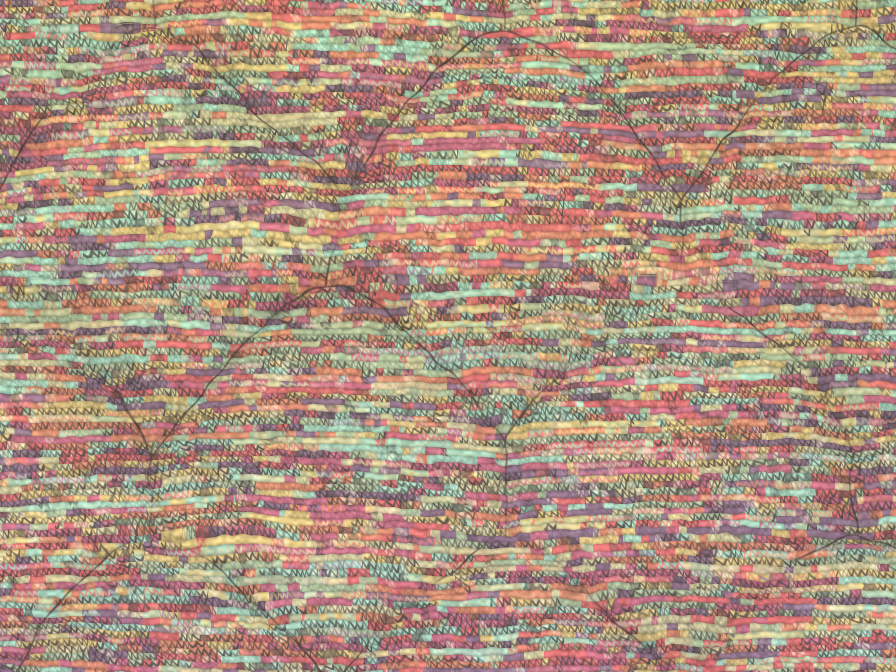
Give the GLSL for this texture, as a Shadertoy shader.

```glsl
const float ROWS = 98.0;      // woven rows per canvas height
const float TEETH = 104.0;    // stitches per canvas height
const int SAMPLES = 3;        // smoothing samples per axis

const vec3 DARK_THREAD = vec3(0.27, 0.25, 0.24);
const vec3 PALE_THREAD = vec3(0.86, 0.83, 0.70);
const vec3 SEAM_THREAD = vec3(0.26, 0.22, 0.21);
const vec3 HAZE = vec3(0.62, 0.56, 0.50);
const vec3 YARNS[8] = vec3[8](
    vec3(0.83, 0.42, 0.41),   // coral
    vec3(0.74, 0.41, 0.48),   // rose
    vec3(0.82, 0.52, 0.40),   // orange
    vec3(0.83, 0.74, 0.47),   // ochre
    vec3(0.78, 0.76, 0.57),   // sand
    vec3(0.66, 0.74, 0.58),   // sage
    vec3(0.62, 0.80, 0.69),   // mint
    vec3(0.53, 0.42, 0.50));  // plum

float hash(vec2 p) {
    vec3 q = fract(p.xyx * 0.1031);
    q += dot(q, q.yzx + 33.33);
    return fract((q.x + q.y) * q.z);
}

float noise(vec2 p) {
    vec2 i = floor(p), f = fract(p);
    f = f * f * (3.0 - 2.0 * f);
    float low = mix(hash(i), hash(i + vec2(1, 0)), f.x);
    float high = mix(hash(i + vec2(0, 1)), hash(i + vec2(1, 1)), f.x);
    return mix(low, high, f.y);
}

vec3 yarn(float pick) {
    return YARNS[int(min(pick * 8.0, 7.0))];
}

// Distance to staggered arches joined by short upright seams
float seamDistance(vec2 p, vec2 cell, float archHeight) {
    float level = (p.y - 0.583) / cell.y;
    float tier = ceil(level);
    float drop = (tier - level) * cell.y;
    float u = abs(fract((p.x - 0.495) / cell.x + 0.5 * mod(tier, 2.0) + 0.5) - 0.5) * 2.0;
    float slope = 3.0 * archHeight * sqrt(u) / cell.x;
    float arch = abs(drop - archHeight * pow(u, 1.5)) / sqrt(1.0 + slope * slope);
    float upright = length(vec2((1.0 - u) * cell.x * 0.5, max(archHeight - drop, 0.0)));
    return min(arch, upright);
}

// Colour of the yarn and how strongly it is overstitched
vec4 yarnRun(float x, float row) {
    float rowSeed = hash(vec2(row, 7.0));
    float along = x * mix(3.0, 22.0, rowSeed * rowSeed) + 40.0 * rowSeed;
    along += 0.9 * noise(vec2(along * 1.7, row));
    vec2 run = vec2(floor(along), row);
    float pick = hash(run + 311.0);

    // Long streaks and short pieces interrupt the runs
    float streak = floor(x * 1.6 + 9.0 * rowSeed);
    if (hash(run + 523.0) < 0.3) pick = hash(vec2(streak + 71.0, row));
    float pieceX = x * 46.0 + 17.0 * rowSeed;
    vec2 piece = vec2(floor(pieceX + 1.2 * noise(vec2(pieceX, row))), row);
    if (hash(piece + 131.0) < 0.32) pick = hash(piece + 907.0);

    float stitched = hash(run + 677.0) < 0.66 ? 0.9 : 0.25;
    return vec4(yarn(pick), stitched);
}

vec3 fabric(vec2 p) {
    vec2 wobble = vec2(noise(p * 7.0), noise(p * 7.0 + 40.0)) - 0.5;
    wobble += 0.3 * vec2(noise(p * 31.0), noise(p * 31.0 + 90.0)) - 0.15;
    float seam = seamDistance(p + 0.032 * wobble, vec2(0.52, 0.373), 0.25);

    // Rows sag, swell and pucker around the quilting
    vec2 q = p;
    q.y += 0.007 * exp(-28.0 * seam);
    q.y += 0.022 * noise(p * vec2(3.0, 4.0)) + 0.008 * noise(p * vec2(11.0, 23.0));
    q += 0.0042 * vec2(noise(p * 70.0), noise(p * vec2(75.0, 55.0) + 30.0));
    float row = floor(q.y * ROWS);
    float f = fract(q.y * ROWS);

    // Zigzag loops, each of its own height and weight
    vec4 run = yarnRun(q.x, row);
    float shift = hash(vec2(row, 19.0)) + 1.2 * noise(vec2(q.x * 34.0, row));
    float stitchX = q.x * TEETH + shift + 0.35 * f;
    vec2 stitch = vec2(floor(stitchX), row);
    float zigzag = abs(fract(stitchX) - 0.5) * 2.0 * mix(0.55, 1.1, hash(stitch + 61.0));
    float cover = 1.0 - smoothstep(0.12, 0.46, abs(zigzag - f));
    cover *= mix(0.5, 1.0, hash(stitch + 157.0));

    // Contrasting thread loops over the yarn
    vec2 threadRun = vec2(floor(q.x * 9.0 + shift), row);
    float threadPick = hash(threadRun + 211.0);
    vec3 thread = threadPick < 0.68 ? DARK_THREAD : yarn(hash(threadRun + 433.0));
    vec3 color = mix(run.rgb, thread, cover * run.a);

    // Scattered pale and dark loose loops
    float loose = hash(vec2(floor(stitchX * 0.7), row + 37.0));
    float gap = 1.0 - cover;
    color = mix(color, PALE_THREAD, 0.55 * step(0.92, loose) * gap);
    color = mix(color, DARK_THREAD, 0.50 * step(loose, 0.07) * gap);

    // Rounded yarn, fibre mottling and slight fading
    color *= mix(0.84, 1.10, 4.0 * f * (1.0 - f));
    color *= 0.86 + 0.28 * noise(p * vec2(150.0, 190.0));
    color *= 0.97 + 0.08 * noise(p * vec2(5.0, 9.0));
    color = mix(color, HAZE, 0.10);

    // Quilted hollows, broken seam thread and soft daylight
    color *= 1.0 - 0.09 * exp(-38.0 * seam);
    float line = 1.0 - smoothstep(0.0004, 0.0024, seam);
    float visible = smoothstep(0.15, 0.75, noise(p * 9.0 + 15.0));
    color = mix(color, SEAM_THREAD, line * visible * (0.4 + 0.5 * noise(p * 60.0)));
    return color * mix(vec3(1.05, 1.04, 1.09), vec3(1.06, 1.06, 1.02), p.y);
}

void mainImage(out vec4 fragColor, in vec2 fragCoord) {
    vec3 total = vec3(0.0);
    for (int j = 0; j < SAMPLES; j++) {
        for (int i = 0; i < SAMPLES; i++) {
            vec2 offset = (vec2(i, j) + 0.5) / float(SAMPLES) - 0.5;
            total += fabric((fragCoord + offset) / iResolution.y);
        }
    }
    fragColor = vec4(total / float(SAMPLES * SAMPLES), 1.0);
}
```
